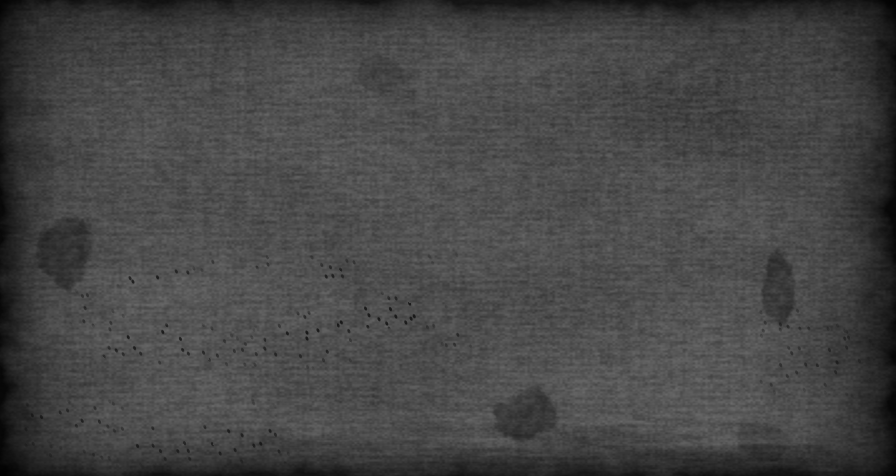
This texture is drawn by a Shadertoy shader. Its source:

```glsl
#define PAPER 0.322
#define THREADS 70.0
#define THREAD_DEPTH 0.035
#define GRAIN_DEPTH 0.22
#define FIBRE_DEPTH 0.26
#define CLOUD_DEPTH 0.36
#define SIDE_FADE 0.072
#define END_FADE 0.042
#define STAIN_DEPTH 0.30
#define SPECK_DEPTH 0.65

float hash(vec2 p) {
    p = fract(p * vec2(0.1031, 0.1137));
    p += dot(p, p.yx + 33.33);
    return fract((p.x + p.y) * p.x * 17.0);
}

float valueNoise(vec2 p) {
    vec2 i = floor(p), f = fract(p);
    f = f * f * (3.0 - 2.0 * f);
    return mix(mix(hash(i), hash(i + vec2(1, 0)), f.x),
               mix(hash(i + vec2(0, 1)), hash(i + vec2(1, 1)), f.x), f.y);
}

float layeredNoise(vec2 p) {
    float sum = 0.0, weight = 0.5;
    for (int i = 0; i < 5; i++) {
        sum += weight * valueNoise(p);
        p = mat2(1.9, 0.3, -0.3, 2.1) * p + 17.3;
        weight *= 0.52;
    }
    return sum;
}

// Nearest cell point: x is its distance, y its random id
vec2 cellNoise(vec2 p) {
    vec2 home = floor(p), nearest = vec2(9.0, 0.0);
    for (int y = -1; y <= 1; y++)
    for (int x = -1; x <= 1; x++) {
        vec2 cell = home + vec2(x, y);
        vec2 point = cell + vec2(hash(cell + 3.7), hash(cell + 41.9));
        float d = length(p - point);
        if (d < nearest.x) nearest = vec2(d, hash(cell + 87.1));
    }
    return nearest;
}

// Soft box mask: bounds hold left, bottom, right, top
float region(vec2 p, vec4 bounds, float soft) {
    vec2 a = smoothstep(bounds.xy - soft, bounds.xy + soft, p);
    vec2 b = smoothstep(bounds.zw + soft, bounds.zw - soft, p);
    return a.x * a.y * b.x * b.y;
}

// Woven threads, short fibres and fine grain, centred on zero
float cloth(vec2 p) {
    float wander = 1.5 * sin(p.x * 5.0 + p.y * 9.0) + 2.0 * valueNoise(p * vec2(9, 14));
    float threads = sin(6.2832 * THREADS * p.y + wander) * (0.4 + valueNoise(p * vec2(14, 30)));
    float warp = valueNoise(vec2(p.x * 130.0, p.y * 12.0)) - 0.5;
    float fibres = valueNoise(p * vec2(32, 150)) + valueNoise(p * vec2(75, 210) + 50.0) - 1.0;
    float grain = valueNoise(p * vec2(190, 245) + 9.0) - 0.5;
    return THREAD_DEPTH * threads + 0.09 * warp + 0.5 * FIBRE_DEPTH * fibres + GRAIN_DEPTH * grain;
}

// Blotches with ragged rims; each holds centre and radii
float stains(vec2 p) {
    vec4 blots[5] = vec4[5](
        vec4(0.14, 0.47, 0.065, 0.070), vec4(1.637, 0.39, 0.037, 0.080),
        vec4(1.11, 0.125, 0.063, 0.052), vec4(0.80, 0.84, 0.055, 0.040),
        vec4(1.60, 0.07, 0.050, 0.040));
    float rag = layeredNoise(p * 22.0) - 0.5, amount = 0.0;
    for (int i = 0; i < 5; i++) {
        float d = length((p - blots[i].xy) / blots[i].zw) + 0.9 * rag;
        float strength = i < 3 ? 1.0 : 0.55;
        amount = max(amount, strength * smoothstep(1.1, 0.85, d));
    }
    return amount * (0.7 + 0.6 * valueNoise(p * 70.0));
}

// Tiny dark flecks set in loose rows
float specks(vec2 p) {
    vec2 q = vec2(p.x + 0.25 * p.y, p.y) * vec2(62, 44);
    vec2 cell = cellNoise(q);
    float fleck = smoothstep(0.27, 0.10, cell.x) * step(0.70, cell.y);
    float rows = smoothstep(0.35, 0.65, valueNoise(p * vec2(6, 24) + 5.0));
    float area = region(p, vec4(0.16, 0.24, 0.98, 0.45), 0.05);
    area += 0.8 * region(p, vec4(0.05, 0.03, 0.60, 0.15), 0.03);
    area += 0.6 * region(p, vec4(1.58, 0.18, 1.82, 0.36), 0.05);
    return fleck * rows * min(area, 1.0);
}

// Worn dark border, multiplied over the paper
float border(vec2 p, float aspect) {
    float rag = layeredNoise(p * 9.0) - 0.48;
    float flakes = layeredNoise(p * 32.0 + 8.0) - 0.48;
    float side = min(p.x, (aspect - p.x) * 0.9) + 0.07 * rag + 0.035 * flakes;
    float end = min(p.y, 1.0 - p.y) + 0.035 * rag + 0.02 * flakes;
    float sideLight = 1.0 - 0.90 * exp(-max(side, 0.0) / SIDE_FADE);
    float endLight = 1.0 - 0.76 * exp(-max(end, 0.0) / END_FADE);
    return sideLight * endLight;
}

void mainImage(out vec4 fragColor, in vec2 fragCoord) {
    vec2 p = fragCoord / iResolution.y;
    float aspect = iResolution.x / iResolution.y;

    // Broad drifting shade, with a darker patch at the upper right
    float cloud = layeredNoise(p * vec2(2.6, 5.5) + 3.0) - 0.48;
    float patchShade = exp(-dot((p - vec2(1.53, 0.75)) * vec2(3.6, 9.0), (p - vec2(1.53, 0.75)) * vec2(3.6, 9.0)));
    float light = 0.97 + CLOUD_DEPTH * cloud - 0.20 * patchShade + cloth(p);

    // Brushed streaks along the lower edge
    float streak = layeredNoise(p * vec2(4.0, 42.0) + 21.0) - 0.48;
    light += 0.75 * streak * region(p, vec4(0.55, -0.1, 1.75, 0.12), 0.06);

    light *= 1.0 - STAIN_DEPTH * stains(p);
    light *= 1.0 - SPECK_DEPTH * specks(p);
    light *= border(p, aspect);
    fragColor = vec4(vec3(clamp(PAPER * light, 0.0, 1.0)), 1.0);
}
```
